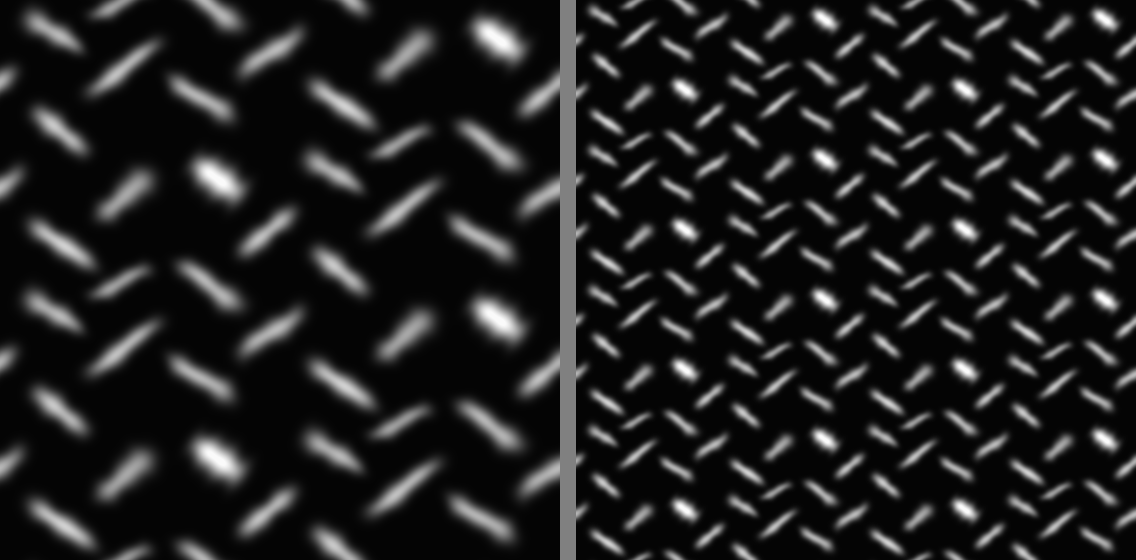
Left, the tile; right, the same tile 2 across and 2 down.
Reproduce this pattern procedurally as a WebGL 2 fragment shader.

```glsl
#version 300 es
precision highp float;
// Soft pale strokes leaning alternately left and right, woven on black.
// One motif of eleven strokes fills a cell; cells repeat two across and two
// down in a half-drop lattice, so every stroke wraps at the canvas edges.

uniform vec2 u_resolution;
out vec4 fragColor;

const float PI = 3.14159;
const float REPEATS = 2.0;
const float HALF_DROP = 0.5;
const int STROKES = 11;
const vec3 BLACK = vec3(0.015);
const vec3 WHITE = vec3(0.98);

// Motif in cell units: centre x, y and the vector from centre to right tip.
const vec4 PLACE[STROKES] = vec4[](
    vec4(0.193, 0.883, 0.107, -0.070),
    vec4(0.443, 0.758, 0.133, 0.098),
    vec4(0.721, 0.648, 0.120, -0.081),
    vec4(0.969, 0.813, 0.118, 0.088),
    vec4(0.216, 0.531, 0.100, -0.083),
    vec4(0.448, 0.302, 0.104, 0.086),
    vec4(0.779, 0.359, 0.092, -0.068),
    vec4(0.956, 0.172, 0.104, 0.086),
    vec4(0.224, 0.125, 0.122, -0.086),
    vec4(0.430, 0.992, 0.113, 0.052),
    vec4(0.753, 0.979, 0.122, -0.083));

// Character of each stroke: width, brightness, bend, taper toward the right.
const vec4 SHAPE[STROKES] = vec4[](
    vec4(0.035, 0.70, 0.003, -0.25),
    vec4(0.031, 0.72, 0.004, -0.05),
    vec4(0.034, 0.72, 0.006, 0.10),
    vec4(0.035, 0.70, -0.007, 0.00),
    vec4(0.035, 0.75, 0.000, -0.08),
    vec4(0.041, 0.66, 0.003, 0.18),
    vec4(0.050, 1.00, 0.000, 0.05),
    vec4(0.033, 0.73, 0.000, 0.00),
    vec4(0.034, 0.80, 0.002, -0.05),
    vec4(0.028, 0.60, 0.006, 0.00),
    vec4(0.035, 0.72, -0.006, 0.15));

// Offset to the nearest copy of a point in the half-drop lattice.
vec2 nearestCopy(vec2 offset) {
    float column = round(offset.x);
    offset -= vec2(column, HALF_DROP * column);
    offset.y -= round(offset.y);
    return offset;
}

// Layered sines giving each stroke its own uneven edge and tone.
float unevenness(float along, float seed) {
    return 0.6 * sin(5.0 * along + 2.4 * seed)
         + 0.4 * sin(9.0 * along + 4.1 * seed);
}

// Brightness of a blurred stroke; tip is its half-length vector.
float softStroke(vec2 offset, vec2 tip, vec4 shape, float seed) {
    float halfLength = length(tip);
    vec2 direction = tip / halfLength;
    float along = dot(offset, direction) / halfLength;
    float across = dot(offset, vec2(-direction.y, direction.x));
    float s = clamp(along, -1.3, 1.3);
    float rough = unevenness(s, seed);

    across -= shape.z * sin(PI * s);
    float width = shape.x * (1.0 + shape.w * s + 0.10 * rough);
    float body = exp(-pow(across / width, 2.0));
    float ends = exp(-1.6 * pow(along * along, 2.0));
    float tone = 1.0 + 0.06 * rough - 0.05 * s;
    return shape.y * tone * body * ends;
}

void main() {
    vec2 p = REPEATS * gl_FragCoord.xy / u_resolution;
    float light = 0.0;
    for (int i = 0; i < STROKES; i++) {
        vec2 offset = nearestCopy(p - PLACE[i].xy);
        light += softStroke(offset, PLACE[i].zw, SHAPE[i], float(i));
    }
    fragColor = vec4(mix(BLACK, WHITE, min(light, 1.0)), 1.0);
}
```
